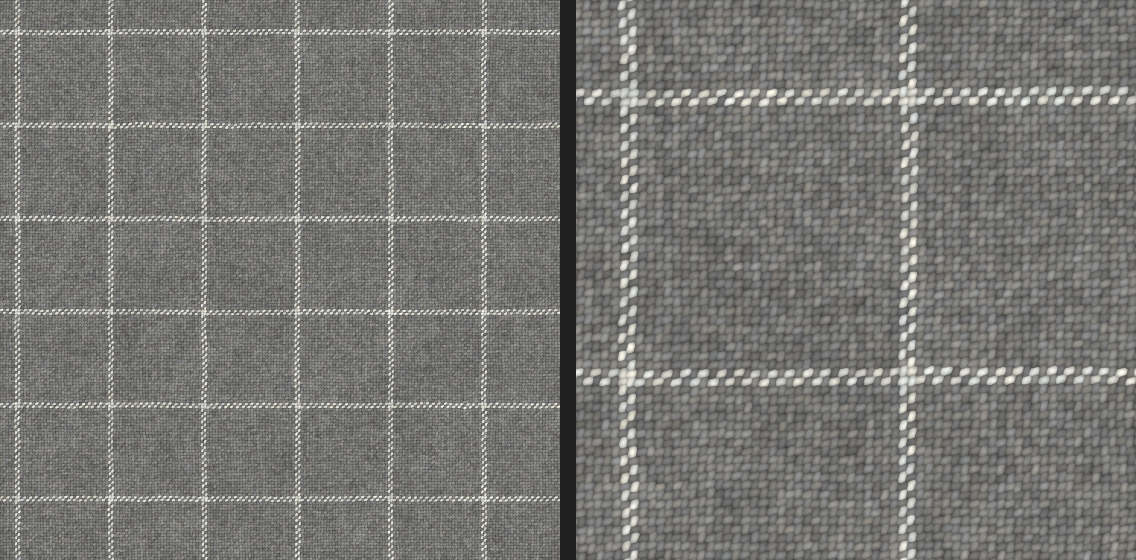
Left, the full canvas; right, a detail of the centre.
This texture is drawn by a Shadertoy shader. Its source:

```glsl
const float REPEATS = 6.0;
const float THREADS_PER_REPEAT = 32.0;
const float THREADS = REPEATS * THREADS_PER_REPEAT;
const vec2 STRIPE_START = vec2(5.0, 20.0);  // first pale thread in each repeat
const float STRIPE_THREADS = 2.0;
const vec3 GREY_YARN = vec3(0.505, 0.502, 0.490);
const vec3 PALE_YARN = vec3(0.850, 0.850, 0.820);

float hash(vec2 p) {
    return fract(sin(dot(p, vec2(127.1, 311.7))) * 43758.5453);
}

// Value noise that wraps after "period" cells
float noise(vec2 p, vec2 period) {
    vec2 cell = floor(p);
    vec2 f = fract(p);
    f = f * f * (3.0 - 2.0 * f);
    vec2 a = mod(cell, period);
    vec2 b = mod(cell + 1.0, period);
    return mix(mix(hash(a), hash(vec2(b.x, a.y)), f.x),
               mix(hash(vec2(a.x, b.y)), hash(b), f.x), f.y);
}

// Yarn colour of one visible stitch, with slubs along the thread
vec3 yarnColor(vec2 id, bool isWarp) {
    vec2 thread = isWarp ? id : id.yx;  // x: thread index, y: place along it
    float start = isWarp ? STRIPE_START.x : STRIPE_START.y;
    bool pale = mod(thread.x - start, THREADS_PER_REPEAT) < STRIPE_THREADS;
    vec2 seed = isWarp ? vec2(0.0) : vec2(0.37, 0.71);
    float slub = noise(vec2(thread.x, thread.y / 8.0), vec2(THREADS, THREADS / 8.0));
    float stitch = hash(id + seed);
    float tint = hash(id + 0.53) - 0.5;
    vec3 base = pale ? PALE_YARN : GREY_YARN;
    float spread = pale ? 0.5 : 1.0;
    float tone = 1.0 + spread * (0.22 * (stitch - 0.5) + 0.16 * (slub - 0.5));
    return base * tone * (1.0 + tint * vec3(0.035, 0.0, -0.045));
}

// Height of a slanted oval stitch: 1 at its centre, 0 at its rim
float stitchHeight(vec2 q, bool isWarp) {
    vec2 d = isWarp ? q : q.yx;
    d.x -= 0.22 * d.y;
    d /= vec2(0.50, 0.72);
    return 1.0 - dot(d, d);
}

// Plain weave: warp and weft stitches alternate, blended by height
vec3 weave(vec2 p) {
    vec2 cell = floor(p);
    vec3 sum = vec3(0.0);
    float total = 0.0;
    for (int y = -1; y <= 1; y++) {
        for (int x = -1; x <= 1; x++) {
            vec2 neighbor = cell + vec2(x, y);
            vec2 id = mod(neighbor, THREADS);
            bool isWarp = mod(id.x + id.y, 2.0) < 0.5;
            vec2 jitter = vec2(hash(id + 0.17), hash(id + 0.29)) - 0.5;
            float h = stitchHeight(p - neighbor - 0.5 - 0.22 * jitter, isWarp);
            float weight = exp(7.0 * h);
            float light = 0.72 + 0.33 * max(h, -0.6);
            sum += yarnColor(id, isWarp) * light * weight;
            total += weight;
        }
    }
    return sum / total;
}

void mainImage(out vec4 fragColor, in vec2 fragCoord) {
    vec2 uv = fragCoord / iResolution.xy;

    // Slight waviness of the threads
    vec2 wobble = vec2(noise(uv * 24.0, vec2(24.0)),
                       noise(uv * 24.0 + 7.0, vec2(24.0))) - 0.5;
    vec3 color = weave((uv + 0.0026 * wobble) * THREADS);

    // Fine fibres and broad mottling
    float fibre = noise(uv * 400.0, vec2(400.0)) - 0.5;
    float mottle = noise(uv * 18.0, vec2(18.0)) + noise(uv * 48.0, vec2(48.0)) - 1.0;
    color *= 1.0 + 0.14 * fibre + 0.05 * mottle;

    fragColor = vec4(clamp(color, 0.0, 1.0), 1.0);
}
```
